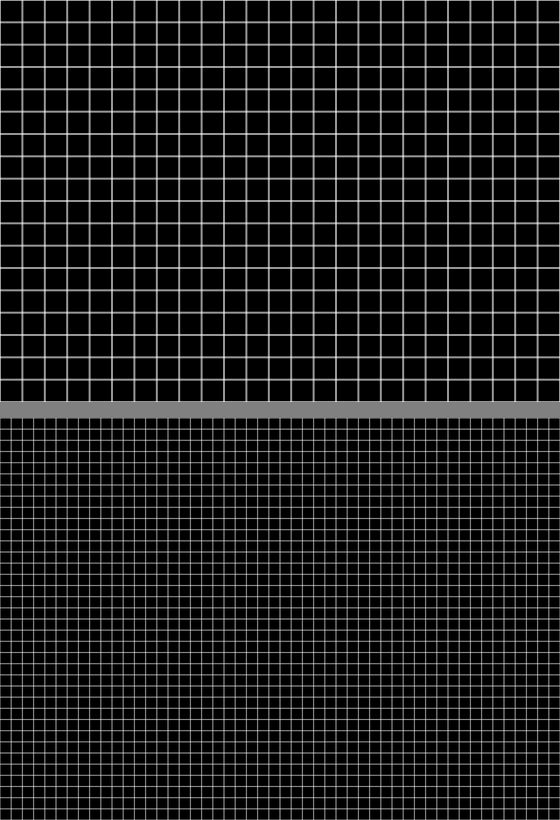
Top, the tile; bottom, the same tile 2 across and 2 down.
A WebGL 2 fragment shader for this pattern:

```glsl
#version 300 es
precision highp float;
// Thin translucent grey grid lines on black, brighter where they cross.

#define REPEATS vec2(25.0, 18.0)   // cells across and down
#define LINE_WIDTH 0.086           // fraction of a cell
#define LINE_OPACITY 0.61
#define LINE_COLOR vec3(1.0)
#define GROUND_COLOR vec3(0.0)

uniform vec2 u_resolution;
out vec4 fragColor;

// Box-filtered coverage of the lines centred on the cell borders.
vec2 lineCoverage(vec2 cell, vec2 pixel) {
    vec2 borderDistance = 0.5 - abs(fract(cell) - 0.5);
    vec2 coverage = (0.5 * LINE_WIDTH - borderDistance) / pixel + 0.5;
    // Lines thinner than a pixel fade instead of vanishing.
    return clamp(coverage, vec2(0.0), min(LINE_WIDTH / pixel, vec2(1.0)));
}

void main() {
    vec2 cell = gl_FragCoord.xy / u_resolution * REPEATS;
    vec2 pixel = REPEATS / u_resolution;

    // Vertical and horizontal lines overlap as two translucent layers.
    vec2 opacity = LINE_OPACITY * lineCoverage(cell, pixel);
    float grid = 1.0 - (1.0 - opacity.x) * (1.0 - opacity.y);

    fragColor = vec4(mix(GROUND_COLOR, LINE_COLOR, grid), 1.0);
}
```
